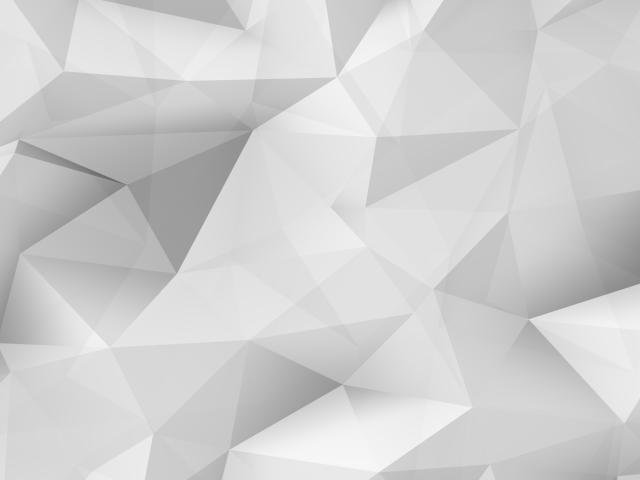
A Shadertoy shader for this background:

```glsl
#define CELLS 5.4           // mesh cells per canvas height
#define STRETCH 1.25        // elongation along the grain
#define GRAIN_ANGLE 0.68    // grain direction in radians
#define JITTER 0.92         // vertex scatter inside a cell
#define BASE_TONE 0.85
#define TILT_CONTRAST 0.15  // tone change from facet slope
#define CREASE_DEPTH 0.30   // darkening in the hollows
#define SLIT_DEPTH 0.38     // darkening of narrow gaps
#define VEIL 0.13           // strength of the faint overlaid facets
#define LIGHT vec2(-0.35, 0.94)

vec3 hash3(vec2 p) {
    vec3 q = fract(p.xyx * vec3(0.1031, 0.1030, 0.0973));
    q += dot(q, q.yxz + 33.33);
    return fract((q.xxy + q.yzz) * q.zyx);
}

float cross2(vec2 a, vec2 b) { return a.x * b.y - a.y * b.x; }
vec2 perp(vec2 v) { return vec2(-v.y, v.x); }

// Twice the signed area
float area2(vec3 a, vec3 b, vec3 c) { return cross2(b.xy - a.xy, c.xy - a.xy); }

// Mesh vertex: position in xy, height in z
vec3 vertex(vec2 cell) {
    vec3 r = hash3(cell + 71.0);
    return vec3(cell + 0.5 + JITTER * (r.xy - 0.5), r.z);
}

// Adds one triangle as (tone * coverage, coverage)
vec2 facet(vec2 p, vec3 a, vec3 b, vec3 c, vec2 id, float pixel) {
    float area = max(area2(a, b, c), 1e-4);
    vec2 ab = b.xy - a.xy, bc = c.xy - b.xy, ca = a.xy - c.xy;
    vec3 bary = vec3(cross2(bc, p - b.xy), cross2(ca, p - c.xy), cross2(ab, p - a.xy)) / area;
    vec3 sides = vec3(length(bc), length(ca), length(ab));
    vec3 inset = bary * area / sides;
    float cover = clamp(min(inset.x, min(inset.y, inset.z)) / pixel + 0.5, 0.0, 1.0);
    if (cover <= 0.0) return vec2(0.0);

    // Flat shading from the slope
    vec3 rnd = hash3(id + 23.0);
    vec2 slope = (a.z * perp(bc) + b.z * perp(ca) + c.z * perp(ab)) / area;
    float tilt = -dot(slope, LIGHT);
    float tone = BASE_TONE + TILT_CONTRAST * tilt * inversesqrt(1.0 + tilt * tilt);
    tone += 0.06 * (rnd.x - 0.5);

    // Soft gradient into the low corners
    bary = clamp(bary, 0.0, 1.0);
    float height = dot(bary, vec3(a.z, b.z, c.z));
    tone += 0.06 * (height - 0.5);
    tone -= CREASE_DEPTH * rnd.y * (1.0 - smoothstep(0.0, 0.55, height));

    // Some thin slivers become shadowed gaps
    float longest = max(sides.x, max(sides.y, sides.z));
    float slit = 1.0 - smoothstep(0.08, 0.18, area / (longest * longest));
    tone -= SLIT_DEPTH * slit * step(0.5, rnd.z) * (0.5 + 0.5 * bary.x);
    return vec2(clamp(tone, 0.25, 0.97), 1.0) * cover;
}

// Triangulated scattered grid; each cell takes its better diagonal
float facets(vec2 p, float pixel) {
    vec2 sum = vec2(0.0);
    for (int j = -1; j <= 0; j++)
    for (int i = -1; i <= 0; i++) {
        vec2 cell = floor(p) + vec2(i, j);
        vec3 a = vertex(cell);
        vec3 b = vertex(cell + vec2(1, 0));
        vec3 c = vertex(cell + vec2(1, 1));
        vec3 d = vertex(cell + vec2(0, 1));
        vec2 other = cell + vec2(137.0, 59.0);
        float rising = min(area2(a, b, c), area2(a, c, d));
        float falling = min(area2(a, b, d), area2(b, c, d));
        if (rising > falling) {
            sum += facet(p, a, b, c, cell, pixel);
            sum += facet(p, a, c, d, other, pixel);
        } else {
            sum += facet(p, a, b, d, cell, pixel);
            sum += facet(p, b, c, d, other, pixel);
        }
    }
    return sum.x / max(sum.y, 1e-3);
}

void mainImage(out vec4 fragColor, in vec2 fragCoord) {
    vec2 p = CELLS * fragCoord / iResolution.y;
    float pixel = CELLS / iResolution.y;

    // Align the mesh with the grain
    vec2 grain = vec2(cos(GRAIN_ANGLE), sin(GRAIN_ANGLE));
    vec2 mesh = vec2(dot(p, grain) / STRETCH, dot(p, perp(grain)));

    // Main relief with a faint second layer
    float tone = facets(mesh + 12.0, pixel);
    tone += VEIL * (facets(mesh.yx * 0.9 + 41.3, pixel) - 0.82);
    fragColor = vec4(vec3(clamp(tone, 0.0, 1.0)), 1.0);
}
```
